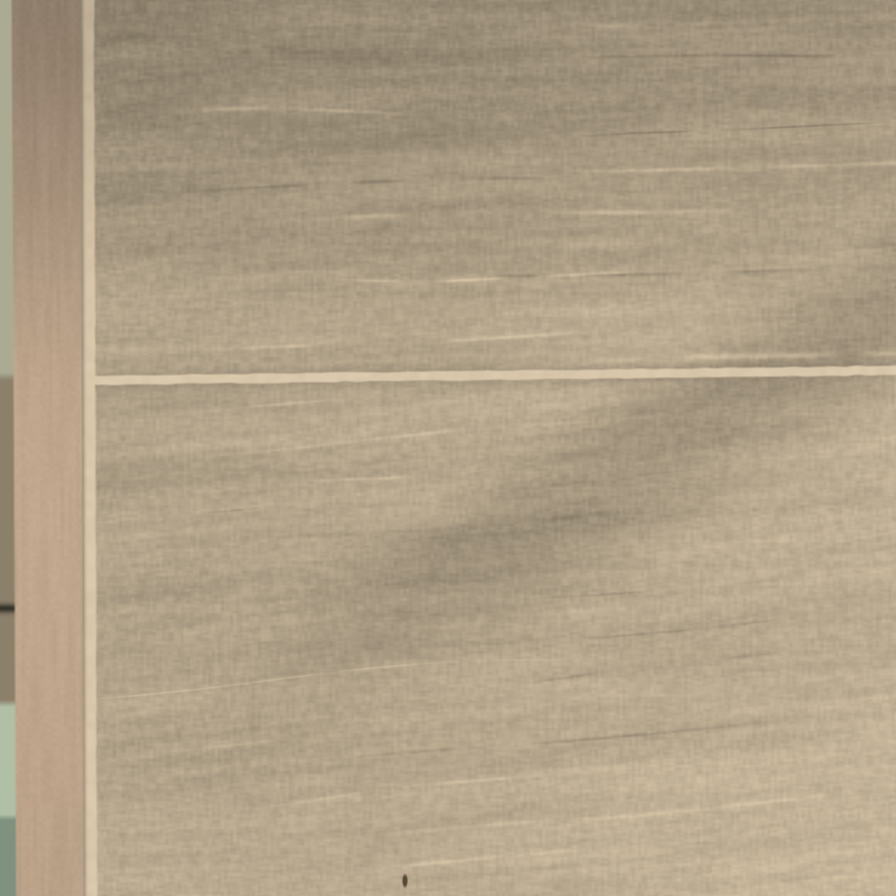
Give the GLSL for this texture, as a Shadertoy shader.

```glsl
// Two large stone-look wall tiles with a pale joint between them, beside a wood trim.
// Streaks are a loop of hashed veins that follow each tile's slope; value noise adds
// clouding and a woven grain, and a soft diagonal shadow crosses the wall.

float hash(vec2 p) {
    vec3 q = fract(p.xyx * 0.1031);
    q += dot(q, q.yzx + 33.33);
    return fract((q.x + q.y) * q.z);
}

float noise(vec2 p) {
    vec2 i = floor(p), f = fract(p);
    f = f * f * (3.0 - 2.0 * f);
    return mix(mix(hash(i), hash(i + vec2(1, 0)), f.x),
               mix(hash(i + vec2(0, 1)), hash(i + vec2(1, 1)), f.x), f.y);
}

// Soft step upward through edge, at least one pixel wide
float rise(float edge, float soft, float v) {
    float w = max(soft, 1.0 / iResolution.y);
    return smoothstep(edge - w, edge + w, v);
}

// Sum of thin broken streaks: positive is pale, negative is dark
float veins(vec2 p) {
    float sum = 0.0;
    for (int i = 0; i < 30; i++) {
        float id = float(i);
        float level = mix(-0.08, 1.0, (id + hash(vec2(id, 3.0))) / 30.0);
        float wobble = 0.016 * (noise(vec2(p.x * 4.0, id * 7.3)) - 0.5);
        float width = mix(0.0013, 0.0032, hash(vec2(id, 11.0)));
        float d = (p.y - level - wobble) / width;
        float middle = mix(0.1, 1.0, hash(vec2(id, 19.0)));
        float reach = mix(0.15, 0.5, hash(vec2(id, 23.0)));
        float fade = 1.0 - smoothstep(0.3 * reach, reach, abs(p.x - middle));
        float broken = smoothstep(0.2, 0.75, noise(vec2(p.x * 19.0, id * 5.1)));
        float tone = hash(vec2(id, 31.0)) < 0.58 ? 0.085 : -0.085;
        sum += tone * exp(-d * d) * fade * broken;
    }
    return sum;
}

// Woven grain from two crossed, stretched noises
float grain(vec2 p) {
    float weft = noise(p * vec2(95, 290)) + 0.5 * noise(p * vec2(210, 420) + 9.0);
    float warp = noise(p * vec2(290, 100) + 40.0);
    return weft + warp - 1.25;
}

vec3 tileColor(vec2 p, float jointY) {
    float upper = step(jointY, p.y);
    vec2 flow = vec2(p.x, p.y - mix(0.09, 0.035, upper) * (p.x - 0.1));
    flow.y += 0.012 * (noise(vec2(p.x * 3.0, p.y * 4.0)) - 0.5);

    // Broad light falloff, darker toward the top
    float shade = 0.715 + 0.06 * (p.x - 0.5) - 0.12 * smoothstep(0.55, 1.0, p.y);
    shade += 0.025 * (1.0 - smoothstep(0.0, 0.3, p.y));

    // Diagonal shadow, crisper on its upper edge
    float s = p.y - 0.66 - 0.6 * (p.x - 1.0);
    float band = (1.0 - smoothstep(0.02, 0.11, s)) * smoothstep(-0.15, 0.0, s);
    shade -= 0.095 * band * smoothstep(0.1, 0.65, p.x);

    // Layered clouding, veins and grain
    shade += 0.055 * (noise(flow * vec2(2.5, 24) + 5.0) - 0.5);
    shade += 0.045 * (noise(flow * vec2(6, 85) + 17.0) - 0.5);
    shade += 0.03 * (noise(flow * vec2(14, 180)) - 0.5);
    shade += veins(flow) * mix(0.8, 1.1, upper) + 0.045 * grain(p);
    return shade * vec3(1.0, 0.915, 0.775);
}

// Narrow view past the trim: wall, dim shelf, pale panel
vec3 recessColor(float y) {
    vec3 c = mix(vec3(0.50, 0.57, 0.50), vec3(0.69, 0.75, 0.65), rise(0.088, 0.004, y));
    c = mix(c, vec3(0.55, 0.50, 0.42), rise(0.215, 0.005, y));
    c = mix(c, vec3(0.67, 0.67, 0.58), rise(0.58, 0.006, y));
    return c * (1.0 - 0.6 * exp(-pow((y - 0.321) / 0.005, 2.0)));
}

vec3 trimColor(vec2 p) {
    float light = smoothstep(1.05, 0.5, p.y) * mix(0.88, 1.0, smoothstep(0.0, 0.4, p.y));
    vec3 c = mix(vec3(0.56, 0.49, 0.42), vec3(0.75, 0.65, 0.55), light);
    return c + 0.03 * (noise(p * vec2(230, 14)) - 0.5) + 0.02 * (noise(p * 260.0) - 0.5);
}

void mainImage(out vec4 fragColor, in vec2 fragCoord) {
    vec2 p = fragCoord / iResolution.xy;
    float jointY = 0.5755 + 0.0125 * (p.x - 0.1);
    float jointX = 0.1015 - 0.0033 * p.y;
    float ragged = 0.0016 * (noise(p * 70.0) - 0.5);
    vec3 grout = vec3(0.85, 0.78, 0.67) * (1.0 - 0.12 * smoothstep(0.6, 1.0, p.y));
    grout += 0.03 * (noise(p * 110.0) - 0.5);

    // Tiles and the horizontal joint with a faint dark lip
    vec3 color = tileColor(p, jointY);
    float across = abs(p.y - jointY + ragged);
    color *= 1.0 - 0.1 * exp(-pow(across / 0.010, 2.0));
    color = mix(color, grout, 1.0 - rise(0.0052, 0.0018, across));

    // Small dark chip low on the wall
    float chip = length((p - vec2(0.452, 0.017)) / vec2(0.0035, 0.0085));
    color = mix(color, vec3(0.27, 0.22, 0.16), 0.85 * (1.0 - smoothstep(0.5, 1.1, chip)));

    // Vertical joint, trim and recess, layered toward the left
    color = mix(grout, color, rise(jointX + 0.0068 + ragged, 0.002, p.x));
    color *= 1.0 - 0.25 * exp(-pow((p.x - jointX + 0.008) / 0.003, 2.0));
    color = mix(trimColor(p), color, rise(jointX - 0.0085, 0.0015, p.x));
    color = mix(recessColor(p.y), color, rise(0.018 - 0.005 * p.y, 0.002, p.x));
    fragColor = vec4(clamp(color, 0.0, 1.0), 1.0);
}
```
